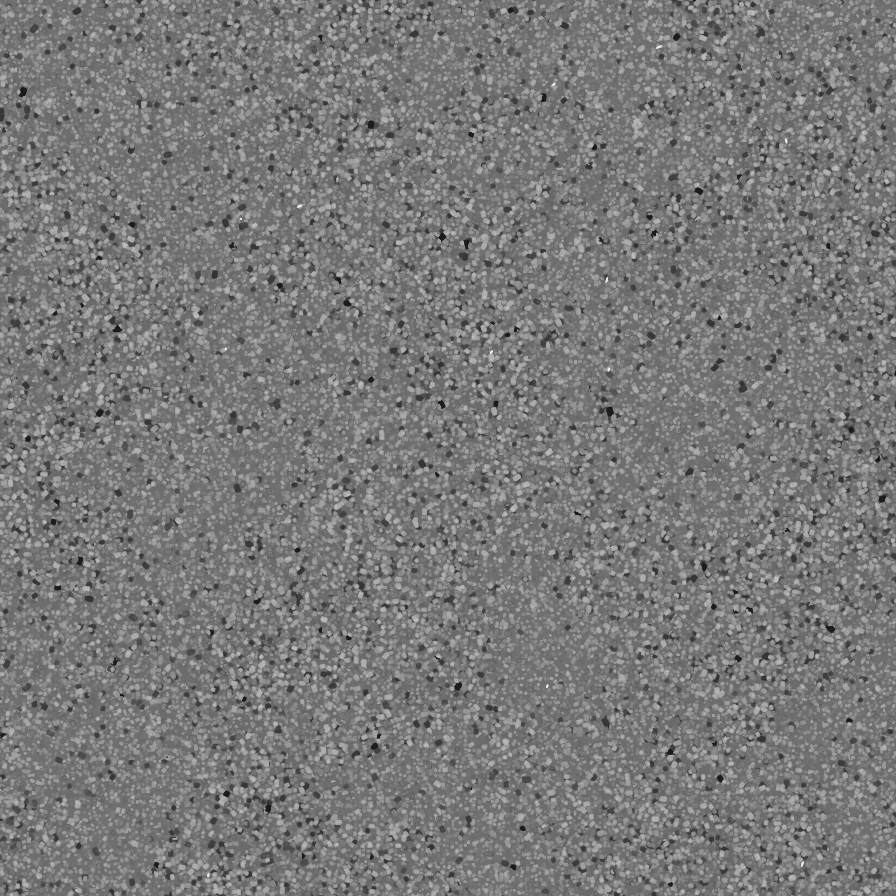
Write a three.js fragment shader that draws this texture.

```glsl
// Grey gritty ground: fine sand under packed coarse grains, with dark crevices and rare bright flecks.
varying vec2 vUv;

// Grains or cells per canvas width
const float FINE_SCALE = 205.0;
const float COARSE_SCALE = 132.0;
const float CREVICE_SCALE = 118.0;
const float PIT_SCALE = 105.0;
const float FLECK_SCALE = 14.0;

// Grey levels
const float BED_GREY = 0.435;
const float FINE_LIFT = 0.085;
const float COARSE_GREY = 0.545;
const float ROUGH_LIFT = 0.02;
const float CREVICE_GREY = 0.20;
const float PIT_GREY = 0.11;
const float FLECK_GREY = 0.92;
const float TONE_SPREAD = 0.24;

// Smallest and largest grain radius, in cells
const vec2 GRAIN_RADIUS = vec2(0.50, 0.82);

// Share of cells that hold a feature: x in calm areas, y in rough ones
const vec2 COARSE_SHARE = vec2(0.35, 0.88);
const vec2 CREVICE_SHARE = vec2(0.06, 0.32);
const vec2 PIT_SHARE = vec2(0.0, 0.016);
const float FLECK_SHARE = 0.08;

vec3 hash3(vec2 p) {
  vec3 q = fract(p.xyx * vec3(0.1031, 0.1030, 0.0973));
  q += dot(q, q.yxz + 33.33);
  return fract((q.xxy + q.yzz) * q.zyx);
}

mat2 rotation(float angle) {
  float c = cos(angle), s = sin(angle);
  return mat2(c, -s, s, c);
}

// Cellular layer of angular grains: x = height above the rim, y = random tone
vec2 grains(vec2 p, float seed, float share) {
  vec2 cell = floor(p);
  vec2 top = vec2(-1.0, 0.5);
  for (int j = -1; j <= 1; j++) {
    for (int i = -1; i <= 1; i++) {
      vec2 id = cell + vec2(float(i), float(j));
      vec3 place = hash3(id + seed);
      vec3 look = hash3(id + seed + 57.3);
      vec2 centre = id + 0.5 + 0.8 * (place.xy - 0.5);
      vec2 q = abs(rotation(6.2832 * look.x) * (p - centre));
      q.y *= 1.0 + 0.5 * look.y;
      float dist = mix(length(q), 1.1 * max(q.x, q.y), 0.5);
      float height = mix(GRAIN_RADIUS.x, GRAIN_RADIUS.y, look.y * look.y) - dist;
      if (place.z < share && height > top.x) top = vec2(height, look.z);
    }
  }
  return top;
}

// Mottled patches of rough ground between calm bands
float roughness(vec2 p) {
  float s = sin(13.0 * p.x + 1.6 * sin(7.0 * p.y + 0.6) - 4.0);
  s += 0.7 * sin(17.0 * p.y + 9.0 * p.x + 1.5 * sin(11.0 * p.x));
  s += 0.6 * sin(31.0 * p.x - 23.0 * p.y + 2.0 * sin(19.0 * p.y));
  s += 0.5 * sin(47.0 * p.y + 29.0 * p.x + 2.0 * sin(37.0 * p.x));
  return smoothstep(-2.1, 1.9, s);
}

// Scattered short bright slivers
float flecks(vec2 p) {
  vec2 id = floor(p);
  vec3 place = hash3(id + 211.0);
  vec3 look = hash3(id + 307.0);
  vec2 q = rotation(0.3 + 1.5 * look.x) * (fract(p) - 0.2 - 0.6 * place.xy);
  float dist = length(q / vec2(mix(0.025, 0.065, look.y), 0.022));
  return step(place.z, FLECK_SHARE) * (1.0 - smoothstep(0.55, 1.1, dist));
}

void main() {
  float rough = roughness(vUv);

  // Fine sand bed
  vec2 fine = grains(vUv * FINE_SCALE, 11.0, 0.95);
  float fineCover = smoothstep(-0.02, 0.3, fine.x);
  float sand = BED_GREY + fineCover * (FINE_LIFT + TONE_SPREAD * (fine.y - 0.5));
  float grey = sand - ROUGH_LIFT * rough;

  // Crevices open in the bed, below the coarse grains
  float creviceShare = mix(CREVICE_SHARE.x, CREVICE_SHARE.y, rough);
  vec2 crevice = grains(vUv * CREVICE_SCALE, 83.0, creviceShare);
  float depth = smoothstep(0.0, 0.3, crevice.x) * (0.5 + 0.5 * crevice.y);
  grey = mix(grey, CREVICE_GREY, depth);

  // Coarse grains with domed tops and darker rims
  float coarseShare = mix(COARSE_SHARE.x, COARSE_SHARE.y, rough);
  vec2 coarse = grains(vUv * COARSE_SCALE, 149.0, coarseShare);
  float dome = smoothstep(0.04, 0.4, coarse.x);
  float stone = COARSE_GREY + ROUGH_LIFT * rough + TONE_SPREAD * (coarse.y - 0.5);
  stone = stone * mix(0.82, 1.03, dome) + 0.35 * (sand - 0.49);
  grey = mix(grey, stone, smoothstep(0.04, 0.2, coarse.x));

  // Deep pits, with edges broken up by the grains around them
  vec2 pit = grains(vUv * PIT_SCALE, 191.0, mix(PIT_SHARE.x, PIT_SHARE.y, rough));
  float hole = smoothstep(0.05, 0.25, pit.x - 0.3 * dome);
  grey = mix(grey, PIT_GREY, hole);

  grey = mix(grey, FLECK_GREY, flecks(vUv * FLECK_SCALE));
  gl_FragColor = vec4(vec3(grey), 1.0);
}
```
